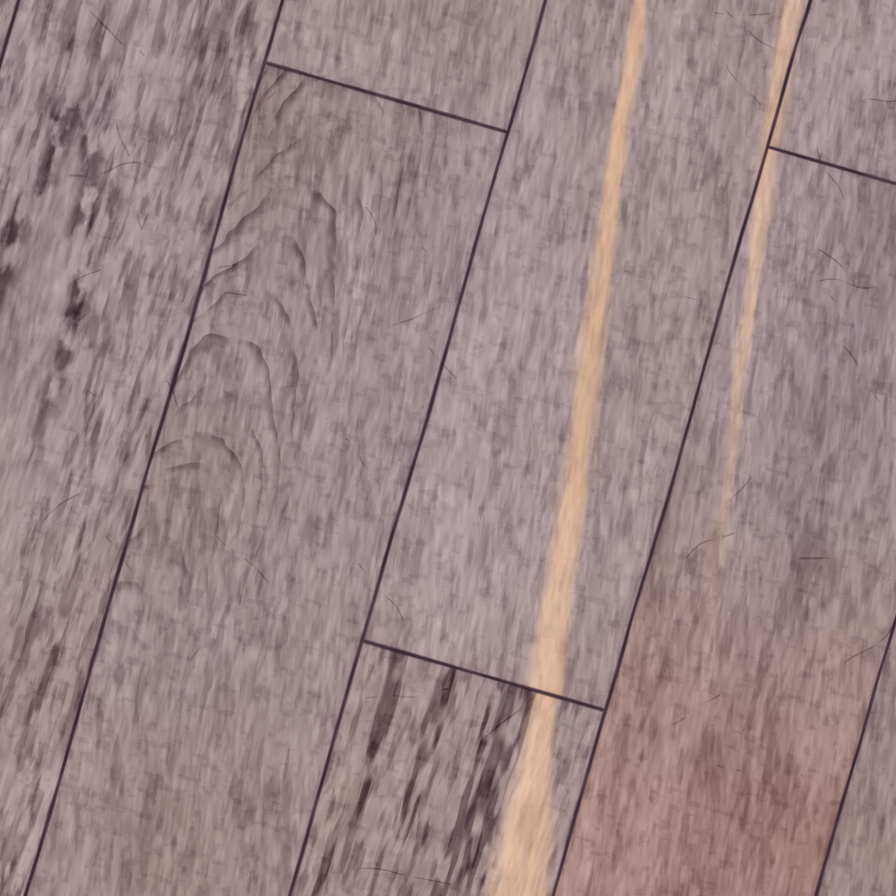
Give the GLSL for this texture, as a Shadertoy shader.

```glsl
// Worn oak floor: wide planks laid on a slant, with dark seams and staggered butt joints.
// Stretched noise gives fibre and pores, warped parabolas give the arched growth rings,
// and pale tapering sapwood streaks and fine scratches lie on top.

float hash(vec2 p) {
    vec3 q = fract(p.xyx * 0.1031);
    q += dot(q, q.yzx + 33.33);
    return fract((q.x + q.y) * q.z);
}

float noise(vec2 p) {
    vec2 i = floor(p), f = fract(p);
    f = f * f * (3.0 - 2.0 * f);
    return mix(mix(hash(i), hash(i + vec2(1, 0)), f.x),
               mix(hash(i + vec2(0, 1)), hash(i + vec2(1, 1)), f.x), f.y);
}

float fbm(vec2 p) {
    float sum = 0.0, amp = 0.533;
    for (int i = 0; i < 4; i++) {
        sum += amp * noise(p);
        p = p * 2.03 + 7.1;
        amp *= 0.5;
    }
    return sum;
}

float segment(vec2 p, vec2 a, vec2 b) {
    vec2 d = b - a;
    return length(p - a - d * clamp(dot(p - a, d) / dot(d, d), 0.0, 1.0));
}

// Soft band of half width w around x = 0
float band(float x, float w) {
    return 1.0 - smoothstep(0.35, 1.5, abs(x) / w);
}

void mainImage(out vec4 fragColor, in vec2 fragCoord) {
    vec2 p = fragCoord / iResolution.y;
    float px = 1.0 / iResolution.y;

    // Plank layout: u across, v along the boards
    vec2 along = vec2(0.276, 0.961);
    float u = dot(p, vec2(along.y, -along.x)), v = dot(p, along);
    float s = (u - 0.0275) / 0.2826 + 0.009 * (noise(vec2(v * 14.0, 3.0)) - 0.5);
    float col = floor(s), f = s - col;
    float joint = vec4(1.2, 0.9755, 0.3854, 1.04)[(int(col) + 1) & 3];
    float row = floor((v - joint) / 1.3);
    float end = v - joint - 1.3 * row;
    vec2 seed = vec2(col, row) * 17.3;
    float striped = col == 1.0 && row < 0.0 ? 1.0 : 0.0;
    float coarse = col < 0.0 ? 1.0 : striped;

    // Grain runs a little off the board direction
    float g = u + 0.13 * v * (1.0 - coarse) + 0.010 * fbm(vec2(u * 9.0, v * 6.0) + seed);
    float broad = fbm(vec2(g * 24.0, v * 2.6) + seed);
    float cloud = fbm(p * 5.0 + seed);
    float fibre = noise(vec2(g * 210.0, v * 48.0) + seed);
    float hair = noise(vec2(g * 330.0, v * 75.0) + seed + 9.0);
    float pores = smoothstep(0.48, 0.72, fbm(vec2(g * 125.0, v * 27.0) + seed));
    float flecks = smoothstep(0.55, 0.75, fbm(vec2(u * 75.0, v * 110.0) + seed));

    vec3 wood = vec3(0.645, 0.566, 0.572) + (row < 0.0 ? -0.012 : 0.015) + 0.02 * coarse;
    wood += 0.10 * (broad - 0.5) + vec3(0.05, 0.06, 0.08) * (cloud - 0.5);
    wood += 0.085 * (fibre - 0.5) + 0.07 * (hair - 0.5);
    wood += vec3(0.0, -0.008, -0.018) * smoothstep(0.6, 0.0, p.y);

    // Sapwood streaks, one widening again below its joint
    float sapWobble = 0.05 * (fbm(vec2(v * 9.0, g * 60.0)) - 0.5);
    float sapWidth = row < 0.0 ? 0.05 + 0.3 * (joint - v) : 0.031 + 0.05 * (1.158 - v);
    float sap = col == 1.0 ? band(f - 0.353 - 0.514 * (1.158 - v) + sapWobble, sapWidth) : 0.0;
    float sideSap = band(s - 1.934 - 0.51 * (1.205 - v) + sapWobble, 0.045 - 0.025 * (1.2 - v));
    sap = max(sap, 0.75 * sideSap * smoothstep(0.4, 0.95, v));
    sap *= 0.75 + 0.35 * fibre;
    vec3 sapwood = vec3(0.86, 0.71, 0.60) + 0.12 * (broad - 0.5) + 0.06 * (hair - 0.5);
    wood = mix(wood, sapwood, min(sap, 1.0));

    // Pores, flecks and the heavy streaks of the coarse boards
    float streak = smoothstep(0.50, 0.62, fbm(vec2(g * 52.0, v * 4.5) + seed));
    streak *= smoothstep(0.25, 0.6, noise(vec2(g * 160.0, v * 36.0)));
    float dark = pores * mix(0.075, 0.13, coarse) + 0.05 * flecks;
    dark += streak * (0.10 * coarse + 0.12 * striped);

    // Arched growth rings, thin and broken
    if (col == 0.0 && row < 0.0) {
        float x = f - 0.33 + 0.4 * (0.94 - v);
        float rings = fract(16.0 * (v + 1.6 * x * x) + 1.8 * fbm(p * 11.0));
        float line = smoothstep(0.62, 0.94, rings) * (1.0 - smoothstep(0.94, 1.0, rings));
        dark += 0.17 * line * smoothstep(0.6, 0.15, abs(x)) * smoothstep(0.0, 0.7, v)
              * smoothstep(0.3, 0.65, fbm(p * 34.0));
    }

    // Long blotchy loop on the left board
    if (col == -1.0) {
        float x = abs(f - 0.37 + 0.12 * (fbm(p * 16.0) - 0.5));
        float loop = x - sqrt(max(0.867 - v, 0.0) / 10.0);
        dark *= mix(0.45, 1.0, smoothstep(-0.03, 0.03, loop));
        dark += 0.25 * band(loop, 0.045) * smoothstep(0.36, 0.6, fbm(vec2(u * 60.0, v * 32.0)))
              * smoothstep(0.42, 0.6, v) * smoothstep(0.895, 0.865, v);
    }

    // Dusky band and warm patch on the right board
    if (col == 2.0) {
        dark += 0.05 * band(f - 0.52 + 0.2 * (cloud - 0.5), 0.16);
        wood += vec3(0.025, -0.012, -0.03) * smoothstep(0.7, 0.3, v);
    }
    wood -= vec3(1.0, 1.0, 0.94) * dark * (1.0 - 0.75 * min(sap, 1.0));

    // Many faint scratches, mostly across the grain
    vec2 bent = p + 0.014 * (vec2(noise(p * 28.0), noise(p * 28.0 + 40.0)) - 0.5);
    for (float i = 0.0; i < 44.0; i++) {
        vec2 a = vec2(hash(vec2(i, 1.0)), hash(vec2(i, 2.0)));
        float turn = 2.4 * (hash(vec2(i, 3.0)) - 0.6);
        vec2 b = a + (0.02 + 0.09 * hash(vec2(i, 4.0))) * vec2(cos(turn), sin(turn));
        float scratch = 1.0 - smoothstep(0.0, 0.0007 + px, segment(bent, a, b));
        wood -= 0.12 * scratch * smoothstep(0.35, 0.7, noise(p * 70.0 + i));
    }

    // Seams and butt joints: uneven dark core inside a faint stained rim
    float gap = min(min(f, 1.0 - f) * 0.2826, min(end, 1.3 - end));
    float wear = noise(p * 22.0);
    float core = 1.0 - smoothstep(0.0004, 0.0021 + 0.0013 * wear + 0.5 * px, gap);
    wood -= vec3(0.06, 0.07, 0.045) * exp(-gap / 0.004);
    wood = mix(wood, vec3(0.21, 0.14, 0.18), core * (0.72 + 0.28 * noise(p * 40.0)));

    fragColor = vec4(clamp(wood, 0.0, 1.0), 1.0);
}
```
